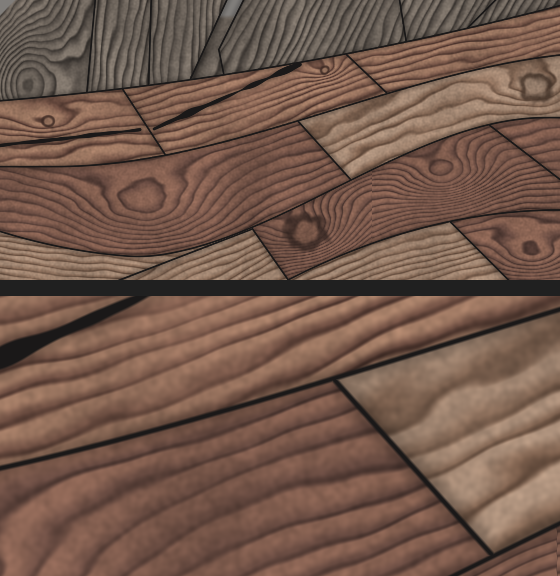
Top: the whole. Bottom: its middle third, enlarged.
A Shadertoy shader for this texture:

```glsl
// Weathered wooden planks: upright grey boards above sweeping rows of brown ones.
// Curved seams and slanted joints choose a plank; each plank's grain is a striped
// height field, warped by gradient noise and pushed into rings around a knot.

struct Wood { vec3 dark; vec3 light; };
struct Plank { vec2 grain; float freq; float seed; vec2 knot; vec2 spread; float eye; Wood wood; };

const Wood GREY  = Wood(vec3(.27, .245, .225), vec3(.50, .46, .42));
const Wood RUST  = Wood(vec3(.39, .27, .23), vec3(.64, .49, .40));
const Wood BROWN = Wood(vec3(.37, .265, .235), vec3(.54, .39, .325));
const Wood PALE  = Wood(vec3(.46, .35, .28), vec3(.66, .555, .475));
const vec3 GAP = vec3(.10, .095, .095);
const vec3 WALL = vec3(.50, .49, .48);
const vec2 NO_KNOT = vec2(-9.);

vec2 gradientAt(vec2 cell) {
    vec2 h = fract(sin(vec2(dot(cell, vec2(127.1, 311.7)), dot(cell, vec2(269.5, 183.3)))) * 43758.5);
    return h * 2. - 1.;
}

float noise(vec2 p) {
    vec2 i = floor(p), f = fract(p), u = f * f * (3. - 2. * f);
    vec2 e = vec2(0, 1);
    return mix(mix(dot(gradientAt(i), f), dot(gradientAt(i + e.yx), f - e.yx), u.x),
               mix(dot(gradientAt(i + e), f - e), dot(gradientAt(i + 1.), f - 1.), u.x), u.y);
}

// Heights of the curved seams between the rows
float topSeam(float x)  { return .64 + x * (.08 + .045 * x); }
float midSeam(float x)  { return .405 + .41 * smoothstep(.2, 2.2, x); }
float lowSeam(float x)  { float l = max(0., .6 - x); return .08 + .5 * smoothstep(.45, 1.95, x) + .26 * l * l; }
float baseSeam(float x) { return .25 - .265 * (2. - x) * (2. - x); }

// Signed distance to a joint that moves sideways by run per unit of descent
float joint(vec2 p, vec2 top, float run) { return dot(p - top, normalize(vec2(1, run))); }

float segment(vec2 p, vec2 a, vec2 b) {
    vec2 d = b - a;
    return length(p - a - d * clamp(dot(p - a, d) / dot(d, d), 0., 1.));
}

float nearest(float seam, float d) { return min(seam, abs(d)); }

Plank greyPlank(vec2 p, inout float seam, out float gapWedge) {
    float j1 = joint(p, vec2(.34, 1), -.09), j2 = joint(p, vec2(.54, 1), -.03);
    float j3 = joint(p, vec2(.81, 1), -.46);
    float j4 = min(joint(p, vec2(.87, 1), -.5), joint(p, vec2(.78, .83), .2));
    float j5 = joint(p, vec2(1.427, 1), .16), j6 = joint(p, vec2(1.77, 1), -1.);
    seam = nearest(nearest(nearest(nearest(nearest(nearest(seam, j1), j2), j3), j4), j5), j6);
    gapWedge = step(0., j3) * step(j4, 0.) * smoothstep(.93, .95, p.y);
    float id = step(0., j1) + step(0., j2) + step(0., j3) + step(0., j4) + step(0., j5) + step(0., j6);
    vec2 across = normalize(vec2(1, id < 2.5 ? -.1 : -.5));
    vec2 grain = vec2(p.y, dot(p, across));
    return Plank(grain, id == 3. ? 14. : 34., id * 7.3, id == 0. ? vec2(.06, .7) : NO_KNOT, vec2(.16, .2), 0., GREY);
}

Plank brownPlank(vec2 p, float a, float b, float c, inout float seam) {
    if (b > 0.) {
        float j1 = joint(p, vec2(.443, .674), .65), j2 = joint(p, vec2(1.224, .818), 1.05);
        float wobble = .012 * noise(p * 14.);
        float crack = min(segment(p, vec2(.55, .54), vec2(1.07, .77)), segment(p, vec2(0, .48), vec2(.5, .537)));
        seam = min(nearest(nearest(seam, j1), j2), max(0., crack + wobble - .004));
        vec2 grain = vec2(p.x, .5 * (a + b));
        if (j1 < 0.) return Plank(grain, 22., 11., vec2(.17, .565), vec2(.1, .04), .018, RUST);
        if (j2 < 0.) return Plank(grain - vec2(0, .12 * p.x), 33., 17., vec2(1.16, .75), vec2(.07, .04), .014, RUST);
        return Plank(grain, 36., 23., NO_KNOT, vec2(.1), 0., RUST);
    }
    if (c > 0.) {
        float j = joint(p, vec2(1.08, .55), .9);
        seam = nearest(seam, j);
        if (j < 0.) return Plank(vec2(p.x, .5 * (b + c)), 28., 31., vec2(.53, .235), vec2(.24, .12), 0., BROWN);
        return Plank(vec2(p.x, .5 * (b + c)), 17., 37., vec2(1.914, .6875), vec2(.12, .08), .045, PALE);
    }
    float j1 = joint(p, vec2(.9, .185), .7);
    seam = nearest(seam, j1);
    if (j1 < 0.) {
        float j = joint(p, vec2(.625, .076), -2.6);
        seam = nearest(seam, j);
        if (j < 0.) return Plank(vec2(p.x, p.y + .1 * p.x), 42., 41., NO_KNOT, vec2(.1), 0., PALE);
        return Plank(vec2(p.x, p.y - .5 * p.x), 30., 43., NO_KNOT, vec2(.1), 0., PALE);
    }
    float d = p.y - baseSeam(p.x);
    seam = nearest(seam, d);
    if (d > 0.) {
        float j = joint(p, vec2(1.77, .536), 1.3);
        seam = nearest(seam, j);
        if (j > 0.) return Plank(vec2(p.x, c), 26., 47., NO_KNOT, vec2(.1), 0., BROWN);
        vec2 knot = p.x < 1.33 ? vec2(1.094, .172) : vec2(1.6, .37);
        return Plank(vec2(p.x, .5 * (c + d)), 44., 53., knot, vec2(.16, .1), p.x < 1.33 ? .055 : 0., BROWN);
    }
    float j = joint(p, vec2(1.61, .206), 1.);
    seam = nearest(seam, j);
    if (j < 0.) return Plank(vec2(p.x, d), 36., 59., NO_KNOT, vec2(.1), 0., PALE);
    return Plank(vec2(p.x, d), 34., 61., vec2(1.9, .08), vec2(.13, .08), 0., BROWN);
}

// Stripe phase: noise-warped grain plus a bump that closes rings round the knot
float grainPhase(Plank k, vec2 p) {
    vec2 q = (p - k.knot) / k.spread;
    float bump = 1.7 * k.spread.y * exp(-dot(q, q));
    float warp = 1.7 * noise(k.grain * vec2(3, 8) + k.seed) + .45 * noise(k.grain * vec2(12, 28) + k.seed);
    return k.freq * (k.grain.y + bump) + warp;
}

void mainImage(out vec4 fragColor, in vec2 fragCoord) {
    vec2 p = fragCoord / iResolution.y;
    float a = p.y - topSeam(p.x), b = p.y - midSeam(p.x), c = p.y - lowSeam(p.x);
    float seam = nearest(nearest(abs(a), b), c), wall = 0.;
    Plank k;
    if (a > 0.) k = greyPlank(p, seam, wall);
    else k = brownPlank(p, a, b, c, seam);

    // Grain: slow rise to light wood, sharp fall into a shadowed groove
    float g = grainPhase(k, p), s = fract(g);
    float soft = clamp(1.5 * fwidth(g), .2, .5);
    float tone = smoothstep(0., .6, s) * (1. - smoothstep(1. - soft, 1., s));
    float groove = 1. - smoothstep(0., .16, min(s, 1. - s));
    float strength = clamp(.75 + .8 * noise(k.grain * vec2(4, 9) + k.seed + 5.), .25, 1.);
    vec3 col = mix(k.wood.dark, k.wood.light, mix(.5, tone, strength));
    col *= 1. - .22 * groove * strength;

    // Knot eye, broad stains and fine roughness
    if (k.eye > 0.) {
        float r = length((p - k.knot) * vec2(.85, 1)) / k.eye + .5 * noise(p * 30.);
        vec3 eye = mix(k.wood.light * .88, k.wood.dark * .6, smoothstep(.45, .9, r));
        col = mix(col, eye, .85 * (1. - smoothstep(1., 1.4, r)));
    }
    col *= 1. + .22 * noise(p * 5. + k.seed) + .14 * noise(p * 45.) + .14 * noise(p * 110.);

    // Wall showing through, then rounded edges and dark gaps
    wall = max(wall, 1. - smoothstep(.05, .06, p.x + 1. - p.y));
    col = mix(col, WALL, wall);
    col *= mix(.78, 1., smoothstep(0., .025, seam));
    float blur = max(.004, 1. / iResolution.y);
    col = mix(GAP, col, smoothstep(.001, .001 + blur, seam));
    fragColor = vec4(col, 1);
}
```
